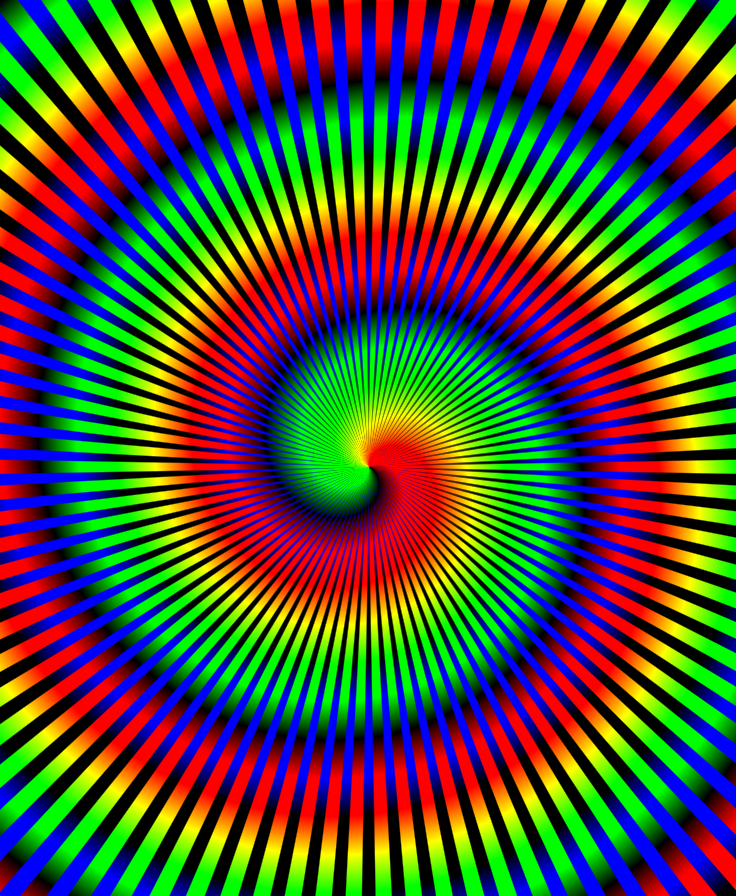
Write a Shadertoy shader that draws this background.

```glsl
#define CENTER vec2(0.501, 0.479)  // fraction of the canvas
#define RING_PITCH 0.258           // radius per colour cycle, in canvas heights
#define HUE_SHIFT -0.255
#define SPOKES 90.0
#define SPOKE_CONTRAST 7.8         // contrast gained per canvas height

const float TAU = 6.2831853;

// Fully saturated colour wheel, hue in turns
vec3 hueColor(float hue) {
    vec3 wheel = abs(fract(hue + vec3(0.0, 2.0, 1.0) / 3.0) * 6.0 - 3.0);
    return clamp(wheel - 1.0, 0.0, 1.0);
}

void mainImage(out vec4 fragColor, in vec2 fragCoord) {
    vec2 p = (fragCoord - CENTER * iResolution.xy) / iResolution.y;
    float radius = length(p);
    float angle = atan(p.y, p.x + 1e-6);

    // One-armed spiral of hues
    vec3 spiral = hueColor(radius / RING_PITCH + angle / TAU + HUE_SHIFT);

    // Radial spokes sharpen outward; blue fills the gaps between warm spokes
    float wave = SPOKE_CONTRAST * radius * cos(SPOKES * angle);
    float warmSpoke = clamp(1.0 + wave, 0.0, 1.0);
    float blueSpoke = clamp(-wave, 0.0, 1.0);

    fragColor = vec4(spiral * vec3(warmSpoke, warmSpoke, blueSpoke), 1.0);
}
```
